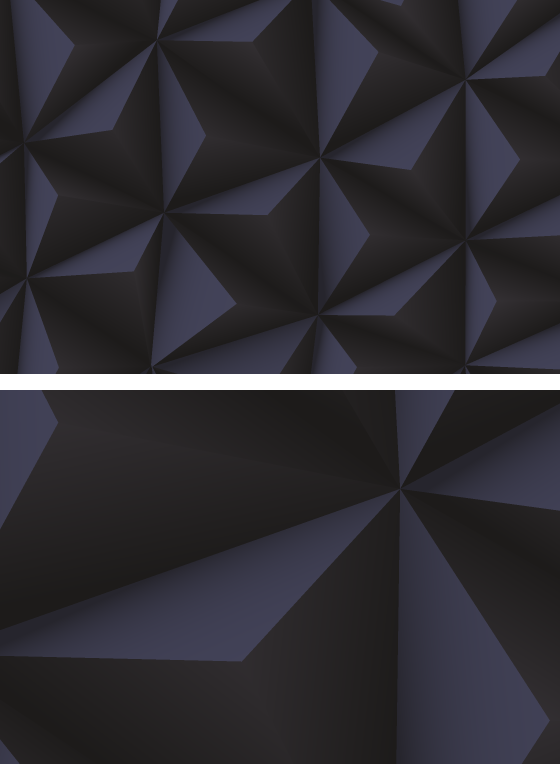
Top, the full canvas; bottom, a detail of the centre.
Give the GLSL for this background, as a Shadertoy shader.

```glsl
// Dark wall of irregular three-sided pyramids, lit in slate blue from the upper left
#define COLUMN_STEP 0.40
#define ROW_STEP 0.42
#define MESH_ORIGIN vec2(0.84, 0.20)
#define JITTER 0.15
#define LIGHT_DIR vec2(-0.75, 0.66)
#define LIT_LIMIT 0.42
#define SHADE_LOW vec3(0.113, 0.106, 0.103)
#define SHADE_HIGH vec3(0.198, 0.184, 0.196)
#define BLUE_LOW vec3(0.150, 0.146, 0.176)
#define BLUE_HIGH vec3(0.262, 0.262, 0.348)
#define SLANT 0.20
#define AA 3

float hash(vec2 p) {
    return fract(sin(dot(p, vec2(127.1, 311.7))) * 43758.5453);
}

float cross2(vec2 a, vec2 b) {
    return a.x * b.y - a.y * b.x;
}

// Mesh corner: sheared lattice point with a random shift
vec2 corner(vec2 id) {
    vec2 shift = vec2(hash(id + 3.7), hash(id + 19.3)) - 0.5;
    vec2 lattice = vec2(COLUMN_STEP * id.x, ROW_STEP * (id.y + 0.5 * id.x));
    return MESH_ORIGIN + lattice + 2.0 * JITTER * ROW_STEP * shift;
}

// Colour of a facet: edge is its base, height runs from base (0) to apex (1)
vec3 facetColor(vec2 edge, float height, float along, vec2 seed) {
    vec2 outward = normalize(vec2(edge.y, -edge.x));
    float light = dot(outward, normalize(LIGHT_DIR));
    float variation = hash(seed + 5.1);
    float slope = SLANT * (2.0 * hash(seed + 8.9) - 1.0);
    float ramp = clamp(height + slope * along, 0.0, 1.0);

    float blueRamp = 1.0 - exp(-mix(2.5, 6.5, variation) * ramp);
    vec3 blue = mix(BLUE_LOW, BLUE_HIGH, blueRamp);
    float shadeRamp = ramp * mix(0.75, 1.05, variation) + 0.08 * max(light, 0.0);
    vec3 shade = mix(SHADE_LOW, SHADE_HIGH, shadeRamp);
    return light > LIT_LIMIT ? blue : shade;
}

// Tests one counter-clockwise triangle and keeps it if the point lies inside
void addPyramid(vec2 p, vec2 a, vec2 b, vec2 c, vec2 seed,
                inout float best, inout vec3 color) {
    vec3 bary = vec3(cross2(c - b, p - b), cross2(a - c, p - c), cross2(b - a, p - a));
    bary /= cross2(b - a, c - a);

    // Off-centre apex given by random barycentric weights
    vec3 apex = 0.5 + vec3(hash(seed), hash(seed + 1.3), hash(seed + 2.6));
    apex /= apex.x + apex.y + apex.z;
    vec3 q = bary / apex;
    float height = min(q.x, min(q.y, q.z));
    if (height <= best) return;
    best = height;

    // The smallest ratio tells which side facet holds the point
    if (q.x <= q.y && q.x <= q.z)
        color = facetColor(c - b, height, bary.z - bary.y, seed + 11.0);
    else if (q.y <= q.z)
        color = facetColor(a - c, height, bary.x - bary.z, seed + 23.0);
    else
        color = facetColor(b - a, height, bary.y - bary.x, seed + 37.0);
}

vec3 pyramidWall(vec2 p) {
    vec2 local = p - MESH_ORIGIN;
    float column = local.x / COLUMN_STEP;
    vec2 cell = floor(vec2(column, local.y / ROW_STEP - 0.5 * column));
    float best = -1.0;
    vec3 color = SHADE_LOW;

    // Two triangles in each nearby lattice cell
    for (int y = -1; y <= 1; y++)
    for (int x = -1; x <= 1; x++) {
        vec2 id = cell + vec2(x, y);
        vec2 a = corner(id);
        vec2 b = corner(id + vec2(1, 0));
        vec2 c = corner(id + vec2(0, 1));
        vec2 d = corner(id + vec2(1, 1));
        addPyramid(p, a, b, c, id + 0.17, best, color);
        addPyramid(p, d, c, b, id + 0.61, best, color);
    }
    return color;
}

void mainImage(out vec4 fragColor, in vec2 fragCoord) {
    // Average a small grid of samples for smooth edges
    vec3 sum = vec3(0.0);
    for (int y = 0; y < AA; y++)
    for (int x = 0; x < AA; x++) {
        vec2 offset = (vec2(x, y) + 0.5) / float(AA) - 0.5;
        sum += pyramidWall((fragCoord + offset) / iResolution.y);
    }
    fragColor = vec4(sum / float(AA * AA), 1.0);
}
```
